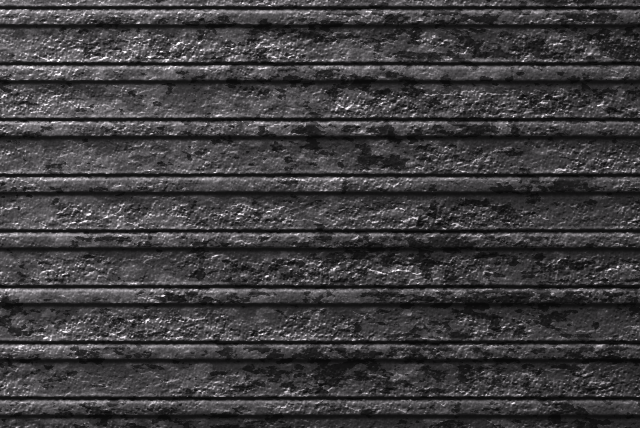
Give the GLSL for this texture, as a Shadertoy shader.

```glsl
// Weathered dark metal shutter: narrow ribs and wide slats with rough, chipped paint.

const float PERIOD = 0.1303;      // height of one rib plus slat
const float FIRST_GROOVE = 0.0186; // distance of the first groove from the top
const vec3 TINT = vec3(1.01, 0.985, 1.01);
const mat2 TURN = mat2(0.8, 0.6, -0.6, 0.8);

float hash(vec2 p) {
    vec3 q = fract(vec3(p.xyx) * 0.1031);
    q += dot(q, q.yzx + 33.33);
    return fract((q.x + q.y) * q.z);
}

float noise(vec2 p) {
    vec2 cell = floor(p), f = fract(p);
    f = f * f * (3.0 - 2.0 * f);
    float low = mix(hash(cell), hash(cell + vec2(1, 0)), f.x);
    float high = mix(hash(cell + vec2(0, 1)), hash(cell + vec2(1, 1)), f.x);
    return mix(low, high, f.y);
}

float fbm(vec2 p) {
    float sum = 0.0, amplitude = 0.5;
    for (int i = 0; i < 5; i++) {
        sum += amplitude * noise(p);
        p = 2.0 * TURN * p + 17.3;
        amplitude *= 0.55;
    }
    return sum;
}

// Bumpy paint with raised flakes; turned octaves hide the noise grid
float relief(vec2 p) {
    vec2 turned = TURN * p;
    float bumps = 0.32 * noise(turned * 60.0) + 0.27 * noise(p * 125.0 + 40.0)
                + 0.26 * noise(TURN * turned * 225.0 + 90.0);
    float flakes = smoothstep(0.47, 0.57, fbm(p * vec2(20.0, 34.0) + 7.0));
    return bumps + 0.22 * flakes;
}

// Soft step that stays at least one pixel wide
float edge(float at, float x, float soft) {
    return smoothstep(at - soft, at + soft, x);
}

// Thin soft line centred on a position
float ridge(float at, float x, float width) {
    return 1.0 - smoothstep(0.0, width, abs(x - at));
}

// Smooth tone of one repeat, from the groove downwards
float profile(float phase, float soft) {
    float rib = mix(0.305, 0.215, smoothstep(0.05, 0.28, phase));
    float slat = mix(0.165, 0.245, smoothstep(0.36, 0.75, phase));
    float tone = mix(rib, 0.06, edge(0.285, phase, soft + 0.012));
    tone = mix(tone, slat, edge(0.37, phase, soft + 0.025));
    float groove = edge(0.034, min(phase, 1.0 - phase), soft + 0.006);
    return mix(0.055, tone, groove);
}

void mainImage(out vec4 fragColor, in vec2 fragCoord) {
    vec2 p = fragCoord / iResolution.y;
    float across = fragCoord.x / iResolution.x;
    float rows = (1.0 - p.y - FIRST_GROOVE) / PERIOD;
    float row = floor(rows);
    float soft = 0.008 + 0.5 / (iResolution.y * PERIOD);

    // Slightly ragged edges
    float ragged = 0.5 * noise(p * vec2(9.0, 6.0)) + noise(p * vec2(120.0, 90.0)) - 0.75;
    float phase = fract(rows) + 0.016 * ragged;
    float tone = profile(phase, soft);
    float exposed = smoothstep(0.07, 0.17, tone);
    float onSlat = edge(0.36, phase, 0.03);

    // Relief lit from above, calmer just below each shadow
    vec2 q = p + vec2(row * 7.31, 0.0);
    float slope = relief(q) - relief(q + vec2(-0.0016, 0.0032));
    float patches = fbm(q * vec2(7.0, 16.0));
    float rough = mix(0.55, 1.2, smoothstep(0.38, 0.62, patches));
    rough *= mix(0.8, 0.45 + 0.65 * smoothstep(0.38, 0.6, phase), onSlat);
    float bump = slope * rough;
    tone *= max(0.35, 1.0 + 2.5 * bump * exposed);
    tone += exposed * 0.95 * max(bump - 0.06, 0.0);

    // Pale wear towards the upper left
    float wearBias = (1.0 - across) * (0.35 + 0.65 * p.y);
    float wear = fbm(q * vec2(24.0, 48.0) + 31.0) + 0.24 * wearBias;
    tone += exposed * 0.12 * smoothstep(0.6, 0.78, wear) * (0.7 + 2.5 * max(slope, 0.0));

    // Sparse gritty chips in long clusters, mostly right of the middle
    float cluster = noise(q * vec2(4.0, 16.0) + 11.0) - 0.5;
    float chips = fbm(q * vec2(34.0, 70.0) + 73.0) + 0.26 * cluster;
    chips += 0.09 * smoothstep(0.15, 0.6, across) - 0.05 * p.y;
    chips += 0.07 * ridge(0.25, phase, 0.1) + 0.16 * (noise(TURN * q * 150.0) - 0.5);
    tone *= 1.0 - 0.58 * smoothstep(0.66, 0.78, chips);

    // Bright rims on the rib top and the slat's lower lip
    float glint = 0.6 + 0.4 * noise(q * vec2(90.0, 30.0) + 5.0);
    float rims = 0.19 * ridge(0.07, phase, 0.03 + soft)
               + 0.12 * ridge(0.935, phase, 0.025 + soft);
    tone += rims * glint * mix(1.15, 0.8, across);

    // Broad light falloff, row variation and fine grain
    tone *= mix(1.16, 0.9, across) * mix(0.92, 1.08, p.y);
    tone *= 0.97 + 0.06 * hash(vec2(row, 5.0));
    tone *= 0.9 + 0.2 * noise(TURN * p * 330.0);
    fragColor = vec4(clamp(tone * TINT + 0.012, 0.0, 1.0), 1.0);
}
```
